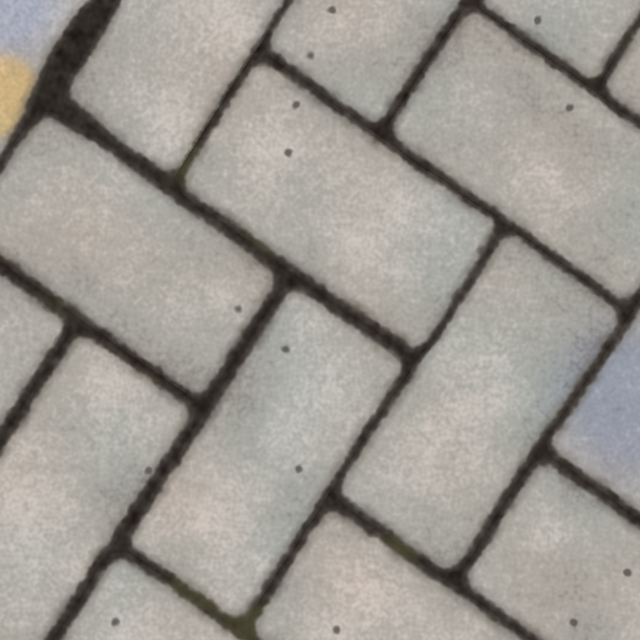
This texture is drawn by a WebGL 1 fragment shader. Its source:

```glsl
precision highp float;
// Worn concrete pavers in a tilted herringbone, two squares to each block.
// A skewed grid is grouped into blocks by its diagonal index; a rounded box
// gives each block its edge, and gradient noise adds mottling, grain and dirt.

uniform vec2 u_resolution;

vec2 hash2(vec2 p) {
  vec2 k = vec2(dot(p, vec2(127.1, 311.7)), dot(p, vec2(269.5, 183.3)));
  return 2.0 * fract(sin(k) * 43758.5) - 1.0;
}

// Gradient noise, roughly -0.7 to 0.7
float noise(vec2 p) {
  vec2 i = floor(p), f = fract(p);
  vec2 w = f * f * f * (f * (f * 6.0 - 15.0) + 10.0);
  vec2 e = vec2(1.0, 0.0);
  float low = mix(dot(hash2(i), f), dot(hash2(i + e), f - e), w.x);
  float high = mix(dot(hash2(i + e.yx), f - e.yx),
                   dot(hash2(i + 1.0), f - 1.0), w.x);
  return mix(low, high, w.y);
}

float fbm(vec2 p) {
  float sum = 0.0, amp = 1.0;
  for (int i = 0; i < 4; i++) {
    sum += amp * noise(p);
    p = mat2(1.6, 1.2, -1.2, 1.6) * p + 7.3;
    amp *= 0.55;
  }
  return sum;
}

float roundedBox(vec2 p, vec2 halfSize, float radius) {
  vec2 d = abs(p) - halfSize + radius;
  return length(max(d, 0.0)) + min(max(d.x, d.y), 0.0) - radius;
}

// Soft spot that fades from 1 at its centre to 0 at the radius
float spot(vec2 p, vec2 centre, float radius) {
  return 1.0 - smoothstep(0.0, radius, length(p - centre));
}

void main() {
  vec2 p = gl_FragCoord.xy / u_resolution;

  // Tilted grid with a slight hand-laid wander
  vec2 q = mat2(3.518, -2.301, 2.301, 3.234)
         * (vec2(p.x, 1.0 - p.y) - vec2(0.401, 0.076));
  q += 0.025 * vec2(noise(p * 5.0 + 3.0), noise(p * 5.0 + 17.0));
  q += 0.014 * vec2(noise(p * 24.0 + 9.0), noise(p * 24.0 + 31.0));

  // Diagonal index: 0 and 1 lie across, 2 and 3 stand upright
  vec2 cell = floor(q);
  float index = floor(mod(cell.x + cell.y + 0.5, 4.0));
  vec2 size = index < 2.0 ? vec2(2.0, 1.0) : vec2(1.0, 2.0);
  vec2 corner = cell - mod(index, 2.0) * (size - 1.0);
  vec2 id = hash2(corner + 5.0);

  // Block outline with small shifts, turns and chipped edges
  vec2 local = q - corner - 0.5 * size - 0.014 * id;
  local += 0.012 * id.x * vec2(-local.y, local.x);
  float gap = 0.038 + 0.008 * id.y
            + 0.08 * spot(p, vec2(0.1, 0.94), 0.2);
  float d = roundedBox(local, 0.5 * size - gap, 0.1);
  d += 0.016 * noise(p * 55.0) + 0.012 * noise(p * 110.0);
  float face = 1.0 - smoothstep(-0.02, 0.017, d);

  // Mottled tone: clouds, fine grain, paler worn middle
  float cloud = fbm(p * 6.0 + id * 9.0);
  float grain = 0.24 * noise(p * 65.0) + 0.3 * noise(p * 135.0);
  float tone = 0.47 + 0.42 * cloud + grain + 0.07 * id.x
             + 0.2 * smoothstep(0.0, 0.4, -d);
  vec3 stone = mix(vec3(0.53, 0.51, 0.49), vec3(0.66, 0.65, 0.62),
                   smoothstep(-0.1, 0.5, tone));
  stone = mix(stone, vec3(0.81, 0.78, 0.75), smoothstep(0.4, 1.05, tone));

  // Rosy and greenish drifts, with cream and blue stains at the sides
  float drift = noise(p * 5.0 + id * 4.0 + 40.0);
  stone += drift * vec3(0.045, -0.005, -0.015);
  stone *= mix(vec3(1.0), vec3(1.16, 1.04, 0.8),
               smoothstep(0.0, 0.4, spot(p, vec2(0.0, 0.85), 0.09)));
  float blue = spot(p, vec2(1.0, 0.37), 0.2) + spot(p, vec2(0.0, 1.0), 0.15);
  stone *= mix(vec3(1.0), vec3(0.87, 0.92, 1.04), min(blue * 1.5, 1.0));

  // Rare dark pits scattered on a coarse grid
  vec2 pitCell = floor(p * 14.0);
  vec2 pitHash = hash2(pitCell + 60.0);
  vec2 pitOffset = fract(p * 14.0) - 0.5 - 0.3 * hash2(pitCell + 80.0);
  float pit = 1.0 - smoothstep(0.03, 0.13,
              length(pitOffset) + 0.06 * noise(p * 90.0));
  stone = mix(stone, vec3(0.32, 0.3, 0.29),
              0.8 * pit * step(0.88, pitHash.x));

  // Grime gathers unevenly toward the rim
  float grime = smoothstep(-0.075, 0.005, d) * (0.5 + 0.7 * noise(p * 28.0));
  stone = mix(stone, vec3(0.4, 0.38, 0.35), clamp(grime, 0.0, 0.85));

  // Dark earth in the joints, with a little moss
  vec3 joint = vec3(0.25, 0.23, 0.21) - 0.07 * smoothstep(0.01, 0.05, d);
  joint += 0.09 * noise(p * 45.0) + 0.06 * noise(p * 100.0);
  float moss = smoothstep(0.1, 0.45, noise(p * 9.0 + 12.0));
  joint = mix(joint, vec3(0.33, 0.32, 0.22), 0.6 * moss);

  gl_FragColor = vec4(clamp(mix(joint, stone, face), 0.0, 1.0), 1.0);
}
```
